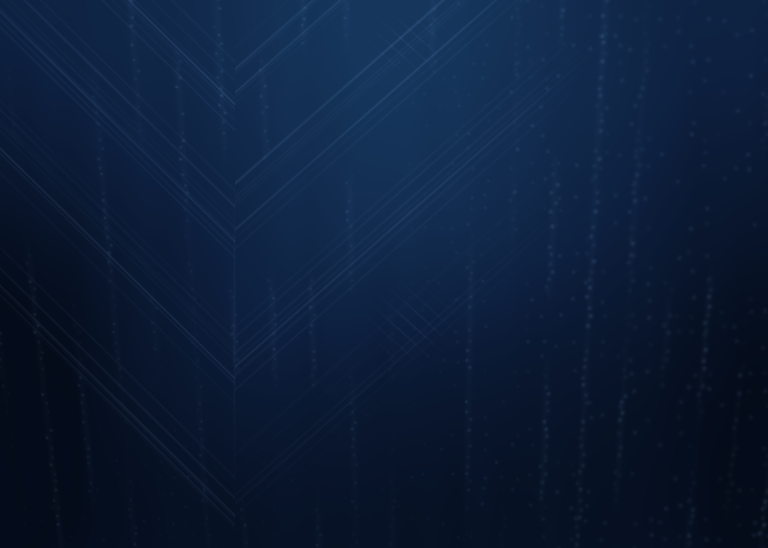
Give the GLSL for this background, as a Shadertoy shader.

```glsl
// Dark blue backdrop with a soft top glow, nested chevron lines and columns of faint dots.

const vec3 SHADOW = vec3(0.015, 0.045, 0.10);
const vec3 NAVY = vec3(0.05, 0.12, 0.24);
const vec3 AZURE = vec3(0.085, 0.21, 0.36);
const vec3 LINE_TINT = vec3(0.07, 0.085, 0.10);
const vec3 DOT_TINT = vec3(0.10, 0.13, 0.15);
const float SPINE = 0.428;      // x of the chevron tips, in canvas heights

float hash(vec2 p) {
    return fract(sin(dot(p, vec2(127.1, 311.7))) * 43758.55);
}

float noise(vec2 p) {
    vec2 cell = floor(p);
    vec2 f = fract(p);
    f = f * f * (3.0 - 2.0 * f);
    float low = mix(hash(cell), hash(cell + vec2(1.0, 0.0)), f.x);
    float high = mix(hash(cell + vec2(0.0, 1.0)), hash(cell + 1.0), f.x);
    return mix(low, high, f.y);
}

// Soft elliptical bump
float glow(vec2 p, vec2 centre, vec2 radius) {
    vec2 d = (p - centre) / radius;
    return exp(-dot(d, d));
}

float stroke(float dist, float width) {
    return exp(-dist * dist / (width * width));
}

// Light level over the canvas, in 0..1 coordinates
float lightLevel(vec2 uv) {
    float level = mix(0.17, 0.60, smoothstep(0.0, 1.0, uv.y));
    level += 0.42 * glow(uv, vec2(0.53, 1.0), vec2(0.26, 0.45));
    level += 0.15 * glow(uv, vec2(0.56, 0.60), vec2(0.22, 0.22));
    level += 0.10 * glow(uv, vec2(0.33, 0.38), vec2(0.20, 0.22));
    level -= 0.34 * glow(uv, vec2(0.0, 0.38), vec2(0.18, 0.38));
    level -= 0.26 * glow(uv, vec2(1.0, 0.38), vec2(0.20, 0.45));
    level += 0.07 * (noise(uv * vec2(5.0, 4.0)) - 0.5);
    level += 0.05 * (noise(uv * vec2(32.0, 2.5)) - 0.5);
    return clamp(level, 0.0, 1.0);
}

vec3 blueRamp(float level) {
    vec3 low = mix(SHADOW, NAVY, clamp(level * 2.0, 0.0, 1.0));
    return mix(low, AZURE, clamp(level * 2.0 - 1.0, 0.0, 1.0));
}

// Four bundles of thin lines meeting at the spine
float chevrons(vec2 p) {
    float run = abs(p.x - SPINE);
    float side = step(SPINE, p.x);
    float slope = mix(0.98, 0.88, side);
    float tip = p.y - slope * run;
    float reach = mix(1.0, 1.0 - smoothstep(0.35, 0.72, run), side);
    float sum = 0.0;
    for (int g = 0; g < 4; g++) {
        float bundle = float(g);
        float height = 0.81 - 0.25 * bundle + 0.02 * side;
        for (int i = 0; i < 9; i++) {
            vec2 seed = vec2(bundle + 5.0 * side, float(i));
            float lead = float(i == 0);
            float offset = (1.0 - lead) * (hash(seed) - 0.35) * 0.15;
            float strength = mix(0.12 + 0.32 * hash(seed + 17.3), 0.85, lead);
            strength *= 1.0 - 0.6 * side * step(2.5, bundle);
            sum += strength * stroke((tip - height - offset) / 1.35, 0.0019);
        }
    }
    return sum * reach * (0.6 + 0.4 * noise(p * 7.0));
}

// Short strokes crossing the right arms inside a soft patch
float crossHatch(vec2 p, vec2 centre) {
    float across = (p.y + 0.9 * p.x) / 1.35;
    float spacing = 0.022;
    float dist = (fract(across / spacing) - 0.5) * spacing;
    return stroke(dist, 0.0017) * glow(p, centre, vec2(0.055, 0.05));
}

// One jittered dot in a random share of the grid cells
float dots(vec2 p, vec2 size, vec2 jitter, float radius, float density) {
    vec2 cell = floor(p / size);
    vec2 shift = vec2(hash(cell + 3.1), hash(cell + 8.7)) - 0.5;
    vec2 d = (fract(p / size) - 0.5 - shift * jitter) * size;
    float shown = step(hash(cell + 21.9), density);
    return shown * (0.3 + 0.7 * hash(cell + 14.2)) * stroke(length(d), radius);
}

void mainImage(out vec4 fragColor, in vec2 fragCoord) {
    vec2 uv = fragCoord / iResolution.xy;
    vec2 p = fragCoord / iResolution.y;
    vec3 color = blueRamp(lightLevel(uv));

    // Chevrons, their spine and hatched patches
    float lines = chevrons(p);
    lines += 0.25 * stroke(p.x - SPINE, 0.0018) * smoothstep(0.05, 0.3, p.y)
           * (1.0 - smoothstep(0.5, 0.7, p.y));
    lines += 0.45 * crossHatch(p, vec2(0.75, 0.41));
    lines += 0.35 * crossHatch(p, vec2(0.74, 0.92));
    color += LINE_TINT * lines;

    // Columns of dots converging downward, larger and softer to the right
    vec2 q = vec2((p.x - 0.75) / (1.0 + 0.16 * (p.y - 0.5)), p.y);
    float right = smoothstep(0.5, 0.9, uv.x);
    float column = floor(q.x / 0.073);
    float patches = smoothstep(0.35, 0.75, noise(vec2(column * 3.7, q.y * 5.0)));
    float rain = dots(q, vec2(0.073, 0.016), vec2(0.16, 0.4), mix(0.0026, 0.0046, right), 0.75);
    float trail = stroke((fract(q.x / 0.073) - 0.5) * 0.073, 0.006);
    color += DOT_TINT * patches * (0.65 * rain + 0.12 * trail);

    // Loose specks over the right half and the lower left
    float field = smoothstep(0.42, 0.65, uv.x) + 0.7 * glow(uv, vec2(0.2, 0.08), vec2(0.22, 0.18));
    float specks = dots(p + 0.37, vec2(0.027), vec2(0.5), mix(0.0024, 0.0045, right), 0.35);
    color += DOT_TINT * 0.4 * specks * field;

    fragColor = vec4(color, 1.0);
}
```
